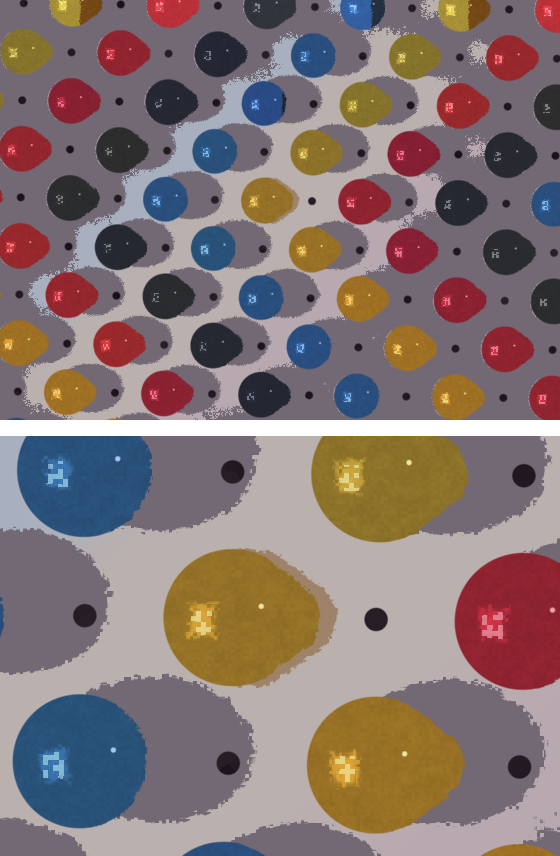
Top: the whole. Bottom: its middle third, enlarged.
Reproduce this pattern procedurally as a Shadertoy shader.

```glsl
// Staggered field of glossy coloured pegs and small holes on a board lit by a diagonal beam.

const float ROWS = 8.65;                    // row pitches per canvas height
const vec2 FOCUS = vec2(-0.33, 0.195);      // fold point of the colour chevrons
const vec2 SKEW = vec2(0.015, 0.013);       // slight lattice lean
const float HEAD_RADIUS = 0.47;
const float TAIL_RADIUS = 0.25;
const float TAIL_LENGTH = 0.36;
const float HOLE_RADIUS = 0.08;
const vec2 SHADOW_OFFSET = vec2(0.48, 0.09);
const vec2 SHADOW_SIZE = vec2(0.68, 0.50);
const vec2 BEAM_CENTER = vec2(-0.78, -0.66);
const vec2 BEAM_SIZE = vec2(2.48, 5.25);    // half width, half length

const vec3 BOARD = vec3(0.45, 0.41, 0.46);
const vec3 LIT_COOL = vec3(0.66, 0.69, 0.75);
const vec3 LIT_WARM = vec3(0.73, 0.69, 0.68);
const vec3 LIT_PINK = vec3(0.72, 0.66, 0.69);
const vec3 HALO = vec3(0.62, 0.51, 0.41);
const vec3 HOLE = vec3(0.10, 0.06, 0.09);
const vec3 OLIVE = vec3(0.52, 0.45, 0.17);
const vec3 AMBER = vec3(0.62, 0.44, 0.14);
const vec3 SCARLET = vec3(0.60, 0.16, 0.17);
const vec3 CRIMSON = vec3(0.52, 0.12, 0.20);
const vec3 CHARCOAL = vec3(0.18, 0.18, 0.17);
const vec3 SLATE = vec3(0.14, 0.15, 0.20);
const vec3 COBALT = vec3(0.16, 0.29, 0.52);
const vec3 STEEL = vec3(0.16, 0.32, 0.47);

float hash(vec2 p) {
    return fract(sin(dot(p, vec2(127.1, 311.7))) * 43758.5);
}

float noise(vec2 p) {
    vec2 i = floor(p), f = fract(p);
    f = f * f * (3.0 - 2.0 * f);
    return mix(mix(hash(i), hash(i + vec2(1, 0)), f.x),
               mix(hash(i + vec2(0, 1)), hash(i + vec2(1, 1)), f.x), f.y);
}

// Round head at the origin, tapering to the right
float pegDistance(vec2 p) {
    p.y = abs(p.y);
    float b = (HEAD_RADIUS - TAIL_RADIUS) / TAIL_LENGTH;
    float a = sqrt(1.0 - b * b);
    float k = dot(p, vec2(a, -b));
    k = p.x * a - p.y * b;
    if (k < 0.0) return length(p) - HEAD_RADIUS;
    if (k > a * TAIL_LENGTH) return length(p - vec2(TAIL_LENGTH, 0)) - TAIL_RADIUS;
    return dot(p, vec2(b, a)) - HEAD_RADIUS;
}

float boxDistance(vec2 p, vec2 size) {
    vec2 d = abs(p) - size;
    return max(d.x, d.y);
}

// Kinds: 0 yellow, 1 red, 2 black, 3 blue
vec3 pegColor(float kind, float row, float vary) {
    vec3 c = mix(COBALT, STEEL, vary);
    if (kind < 0.5) c = mix(AMBER, OLIVE, smoothstep(-2.0, 3.0, row + vary));
    else if (kind < 1.5) c = mix(SCARLET, CRIMSON, vary);
    else if (kind < 2.5) c = mix(SLATE, CHARCOAL, vary);
    return c * (1.0 + 0.25 * step(3.5, row));
}

void mainImage(out vec4 fragColor, in vec2 fragCoord) {
    vec2 p = (fragCoord - 0.5 * iResolution.xy) / iResolution.y * ROWS;
    float aa = ROWS / iResolution.y;
    float grain = 0.5 * noise(p * 14.0) + 0.5 * hash(floor(p * 42.0)) - 0.5;
    vec2 q = p - FOCUS;
    q += vec2(-SKEW.x * q.y, SKEW.y * q.x);

    // Nearest peg, hole and shadow in the folded lattice
    float peg = 9.0, shadow = 9.0, hole = 9.0, halo = 9.0, glow = 0.0;
    vec2 local = vec2(0), id = vec2(0);
    for (int j = -1; j <= 1; j++) {
        float row = floor(q.y + 0.5) + float(j);
        float x = q.x - abs(row);
        for (int i = -1; i <= 0; i++) {
            float column = floor(0.5 * x + 0.5) + float(i);
            vec2 c = vec2(x - 2.0 * column, q.y - row);
            bool blue = mod(column, 4.0) > 2.5;
            float d = blue ? length(c + vec2(0.03, 0)) - 0.46 : pegDistance(c);
            d += grain * 0.05 * smoothstep(0.0, 0.5, c.x);
            if (d < peg) { peg = d; local = c; id = vec2(column, row); }
            hole = min(hole, length(c - vec2(0.99, 0)) - HOLE_RADIUS);
            if (row == 0.0 && column == 0.0) halo = pegDistance(c - vec2(0.11, 0));
            else shadow = min(shadow, (length((c - SHADOW_OFFSET) / SHADOW_SIZE) - 1.0) * 0.5);
            vec2 g = c + vec2(0.55, -0.12);
            glow = max(glow, 0.32 * exp(-9.0 * dot(g, g)));
        }
    }

    // Board with grainy beam and cast shadows
    vec2 b = p - BEAM_CENTER;
    vec2 beam = vec2(b.x - b.y, b.x + b.y) * 0.7071 / BEAM_SIZE;
    float lit = smoothstep(-0.02, 0.02, 1.0 - length(beam) + glow + grain * 0.25);
    lit *= smoothstep(-aa, aa, shadow + grain * 0.07);
    vec3 litColor = mix(LIT_COOL, LIT_WARM, smoothstep(-0.75, -0.4, beam.x));
    litColor = mix(litColor, LIT_PINK, smoothstep(0.3, 0.8, beam.x));
    vec3 color = mix(BOARD, litColor, lit);
    color = mix(color, HALO, smoothstep(aa, -aa, halo + grain * 0.05));
    color = mix(color, HOLE + 0.06 * hash(id + 7.0), smoothstep(aa, -aa, hole));

    // Peg body, shaded tail and glints
    float kind = mod(id.x, 4.0), vary = hash(id + 3.0);
    vec3 body = pegColor(kind, id.y, vary) * (1.0 + 0.12 * grain);
    float tailStart = id.y > 3.5 ? 0.16 : 0.34 + 0.25 * vary;
    float tail = smoothstep(-aa, aa, local.x - tailStart + grain * 0.08);
    if (kind > 2.5 || (kind < 0.5 && id.y > 3.5)) body = mix(body, body * vec3(0.7, 0.5, 0.4), tail);
    vec2 g = local + vec2(0.21, 0.03);
    float patchLight = smoothstep(0.03, -0.03, boxDistance(g, vec2(0.08, 0.10)) + grain * 0.10);
    body = mix(body, min(body * 1.6, 1.0), patchLight * (kind == 2.0 ? 0.3 : 0.75));
    float panes = step(0.5, hash(floor(g * 28.0) + id)) * step(boxDistance(g, vec2(0.07, 0.09)), 0.0);
    float glint = max(panes * 0.6, smoothstep(aa, -aa, length(local - vec2(0.20, 0.08)) - 0.018));
    body = mix(body, mix(vec3(0.9), min(body * 2.0, 1.0), 0.45), glint);
    color = mix(color, body, smoothstep(aa, -aa, peg));
    float rim = smoothstep(aa, 0.0, abs(peg - 0.015)) * smoothstep(-0.2, -0.4, local.x);
    color = mix(color, LIT_WARM, rim * step(0.0, grain) * 0.6);
    fragColor = vec4(color, 1.0);
}
```
